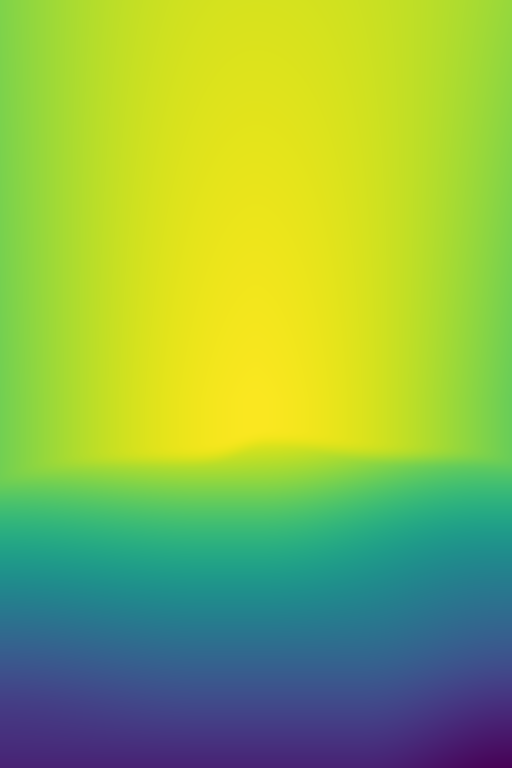
Write a Shadertoy shader that draws this texture map.

```glsl
// A soft heat map: a bright sky column glowing above a low, hazy horizon.
// One smooth scalar field (sky blended into ground) is built from falloffs
// and then coloured by a polynomial purple-teal-yellow ramp.

const float SKY_AXIS_X     = 0.50;   // centre of the bright column
const float SKY_TOP        = 0.935;  // column value at the top edge
const float SKY_GLOW       = 0.062;  // extra value gained at the glow
const float GLOW_Y         = 0.479;  // height of the brightest spot
const vec2  LEFT_DROP      = vec2(0.125, 0.207);  // edge loss: top, glow
const vec2  RIGHT_DROP     = vec2(0.090, 0.222);
const vec2  DROP_POWER     = vec2(2.0, 1.6);

const float HORIZON_Y      = 0.406;
const float HORIZON_BLUR   = 0.017;
const float HILL_X         = 0.525;
const float HILL_HEIGHT    = 0.027;
const vec2  HILL_WIDTH     = vec2(0.075, 0.150);  // left, right
const float HILL_SHADE     = 0.018;

const vec3  GROUND_CURVE   = vec3(0.09, 1.4, 1.6); // quadratic in height
const float LEFT_SHADE     = 0.045;
const float TONGUE_SHADE   = 0.125;
const float CORNER_SHADE   = 0.090;

// Perceptual ramp from deep purple through teal to yellow.
vec3 heatRamp(float t) {
    const vec3 c0 = vec3( 0.2777,   0.0054,   0.3341);
    const vec3 c1 = vec3( 0.1051,   1.4046,   1.3846);
    const vec3 c2 = vec3(-0.3309,   0.2148,   0.0951);
    const vec3 c3 = vec3(-4.6342,  -5.7991, -19.3324);
    const vec3 c4 = vec3( 6.2283,  14.1799,  56.6906);
    const vec3 c5 = vec3( 4.7764, -13.7451, -65.3530);
    const vec3 c6 = vec3(-5.4355,   4.6459,  26.3124);
    return c0 + t * (c1 + t * (c2 + t * (c3 + t * (c4 + t * (c5 + t * c6)))));
}

float smoothMin(float a, float b, float k) {
    float h = max(k - abs(a - b), 0.0) / k;
    return min(a, b) - 0.25 * k * h * h;
}

// Asymmetric bump that lifts the horizon.
float hillShape(float x) {
    float d = x - HILL_X;
    float w = d < 0.0 ? HILL_WIDTH.x : HILL_WIDTH.y;
    return exp(-d * d / (w * w));
}

// Bright column, dimming towards both sides and towards the top.
float skyField(vec2 p) {
    float low = clamp((1.0 - p.y) / (1.0 - GLOW_Y), 0.0, 1.0);
    float side = p.x - SKY_AXIS_X;
    vec2 drop = side < 0.0 ? LEFT_DROP : RIGHT_DROP;
    float power = mix(DROP_POWER.x, DROP_POWER.y, low);
    float loss = mix(drop.x, drop.y, low) * pow(2.0 * abs(side), power);
    return SKY_TOP + SKY_GLOW * low - loss;
}

// Ground darkens downwards, with a cool tongue and corner on the right.
float groundField(vec2 p, float hill) {
    float v = GROUND_CURVE.x + p.y * (GROUND_CURVE.y + p.y * GROUND_CURVE.z);
    v -= LEFT_SHADE * (1.0 - smoothstep(0.0, 0.4, p.x)) * smoothstep(0.0, 0.1, p.y);
    v -= TONGUE_SHADE * smoothstep(0.5, 0.95, p.x) * smoothstep(0.12, 0.32, p.y);
    v -= CORNER_SHADE * smoothstep(0.7, 1.0, p.x) * (1.0 - smoothstep(0.05, 0.35, p.y));
    return v - HILL_SHADE * hill * smoothstep(0.36, 0.42, p.y);
}

void mainImage(out vec4 fragColor, in vec2 fragCoord) {
    vec2 p = fragCoord / iResolution.xy;
    float hill = hillShape(p.x);

    // Join the two fields across the blurred horizon.
    float sky = skyField(p);
    float ground = smoothMin(groundField(p, hill), sky, 0.03);
    float horizon = HORIZON_Y + HILL_HEIGHT * hill;
    float skyMask = smoothstep(horizon - HORIZON_BLUR, horizon + HORIZON_BLUR, p.y);
    float heat = clamp(mix(ground, sky, skyMask), 0.0, 1.0);

    fragColor = vec4(clamp(heatRamp(heat), 0.0, 1.0), 1.0);
}
```
